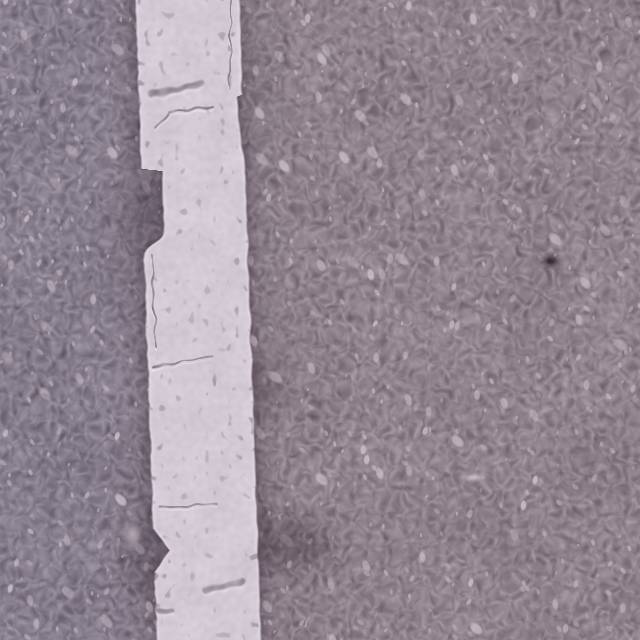
Write a WebGL 2 fragment shader that draws this texture.

```glsl
#version 300 es
precision highp float;
// Worn asphalt crossed by a chipped, nearly vertical band of pale road paint.
// Warped gradient noise makes the curled grain, jittered cells scatter stone
// chips, and edge curves plus line segments shape the paint and its cracks.

#define GRAIN_SCALE 66.0
#define GRAIN_CONTRAST 0.25
#define EDGE_ROUGHNESS 0.0035
#define EDGE_SOFTNESS 0.0022
#define CRACK_WOBBLE 0.006
#define ASPHALT vec3(0.525, 0.475, 0.515)
#define PAINT vec3(0.825, 0.790, 0.832)
#define CHIP vec3(0.80, 0.76, 0.79)
#define CRACK_SHADE vec3(0.46, 0.41, 0.45)

uniform vec2 u_resolution;
out vec4 fragColor;

float hash(vec2 p) {
    vec3 q = fract(vec3(p.xyx) * 0.1031);
    q += dot(q, q.yzx + 33.33);
    return fract((q.x + q.y) * q.z);
}

vec2 hash2(vec2 p) { return vec2(hash(p), hash(p + 71.7)); }

float corner(vec2 cell, vec2 offset) {
    float a = 6.2832 * hash(cell);
    return dot(vec2(cos(a), sin(a)), offset);
}

// Gradient noise, roughly -0.7 to 0.7
float noise(vec2 p) {
    vec2 i = floor(p), f = fract(p), u = f * f * (3.0 - 2.0 * f);
    vec2 e = vec2(1.0, 0.0);
    return mix(mix(corner(i, f), corner(i + e, f - e), u.x),
               mix(corner(i + e.yx, f - e.yx), corner(i + 1.0, f - 1.0), u.x), u.y);
}

float segment(vec2 p, vec2 a, vec2 b) {
    vec2 d = b - a;
    return length(p - a - d * clamp(dot(p - a, d) / dot(d, d), 0.0, 1.0));
}

float blot(vec2 p, vec2 center, vec2 size) {
    vec2 d = (p - center) / size;
    return exp(-dot(d, d));
}

// Light stones: one rotated ellipse in some of the cells
float chips(vec2 p, float scale, float density) {
    p *= scale;
    vec2 base = floor(p);
    float cover = 0.0;
    for (int k = 0; k < 9; k++) {
        vec2 cell = base + vec2(k % 3, k / 3) - 1.0;
        vec2 rnd = hash2(cell + scale), d = p - cell - hash2(cell + 19.3);
        float a = 0.9 + 1.6 * rnd.y;
        d = mat2(cos(a), -sin(a), sin(a), cos(a)) * d;
        float r = 0.10 + 0.14 * rnd.y;
        float stone = 1.0 - smoothstep(0.6, 1.15, length(d * vec2(0.75, 1.3)) / r);
        cover = max(cover, stone * step(rnd.x, density) * (0.45 + 0.55 * hash(cell + 5.1)));
    }
    return cover;
}

float grain(vec2 p) {
    vec2 q = p * GRAIN_SCALE;
    q += 0.7 * vec2(noise(q * 0.7 + 8.0), noise(q * 0.7 + 31.0));
    float curls = 0.30 - abs(noise(q * vec2(1.0, 0.8)));
    return curls * 0.75 + 0.45 * noise(q * 1.5 + 50.0) + 0.2 * noise(q * 2.6);
}

// Signed distance to the paint sides, positive inside
float band(vec2 p) {
    float rough = noise(vec2(p.y * 28.0, 3.0)) + 0.6 * noise(vec2(p.y * 75.0, 9.0));
    float left = 0.245 - 0.033 * p.y - EDGE_ROUGHNESS * rough;
    left += 0.032 * smoothstep(0.603, 0.635, p.y) * (1.0 - smoothstep(0.732, 0.737, p.y));
    left += 0.024 * max(0.0, 1.0 - abs(p.y - 0.140) / 0.034);
    float right = 0.408 - 0.034 * p.y + EDGE_ROUGHNESS * noise(vec2(p.y * 33.0, 21.0));
    right -= 0.009 * smoothstep(0.73, 0.84, p.y) * (1.0 - smoothstep(0.848, 0.853, p.y));
    return min(p.x - left, right - p.x);
}

// Cracks as start and end points, with their half widths
float cracks(vec2 p) {
    vec4 line[10] = vec4[10](
        vec4(0.235, 0.852, 0.315, 0.870), vec4(0.242, 0.800, 0.265, 0.824),
        vec4(0.265, 0.824, 0.330, 0.832), vec4(0.238, 0.425, 0.270, 0.432),
        vec4(0.270, 0.432, 0.332, 0.443), vec4(0.247, 0.208, 0.338, 0.212),
        vec4(0.320, 0.080, 0.378, 0.090), vec4(0.247, 0.046, 0.270, 0.046),
        vec4(0.362, 1.000, 0.358, 0.860), vec4(0.238, 0.600, 0.243, 0.460));
    float width[10] = float[10](0.0055, 0.0018, 0.0018, 0.0022, 0.0016,
                                0.0018, 0.005, 0.004, 0.0014, 0.0016);
    p += CRACK_WOBBLE * vec2(noise(p * 45.0), noise(p * 45.0 + 17.0));
    float cover = 0.0;
    for (int k = 0; k < 10; k++) {
        float d = segment(p, line[k].xy, line[k].zw);
        cover = max(cover, 1.0 - smoothstep(0.3, 1.4, d / width[k]));
    }
    return cover * (0.7 + 0.6 * noise(p * 60.0 + 4.0));
}

void main() {
    vec2 p = gl_FragCoord.xy / u_resolution;
    float d = band(p), soft = max(EDGE_SOFTNESS, 0.7 / u_resolution.y);

    // Asphalt: cool on the left, warmer on the right
    vec3 road = ASPHALT + mix(vec3(-0.025, -0.01, 0.01), vec3(0.012, 0.008, 0.0), smoothstep(0.1, 0.6, p.x));
    road += GRAIN_CONTRAST * grain(p) + 0.035 * noise(p * 9.0);
    float stones = max(chips(p, 24.0, 0.30), 0.75 * chips(p + 0.37, 48.0, 0.22));
    stones = max(stones, blot(p, vec2(0.208, 0.165), vec2(0.010, 0.015)));
    stones = max(stones, blot(p, vec2(0.740, 0.254), vec2(0.016, 0.005)));
    road = mix(road, CHIP, 0.85 * stones);

    // Dirt beside the paint, in its notches, and a pit on the right
    float dirt = 0.24 * exp(-max(-d, 0.0) / 0.016);
    dirt += 0.17 * blot(p, vec2(0.222, 0.665), vec2(0.035, 0.075));
    dirt += 0.16 * blot(p, vec2(0.230, 0.130), vec2(0.040, 0.060));
    dirt += 0.22 * blot(p, vec2(0.460, 0.150), vec2(0.065, 0.045));
    dirt += 0.12 * blot(p, vec2(0.420, 0.400), vec2(0.035, 0.040));
    dirt += 0.65 * blot(p, vec2(0.860, 0.592), vec2(0.012, 0.008));
    road *= 1.0 - dirt * vec3(0.95, 1.08, 1.0);

    // Paint: faint mottling, specks, cracks with a lit lip
    vec3 paint = PAINT + 0.03 * noise(p * 22.0) + 0.035 * noise(p * 95.0);
    float wear = 0.35 + 0.5 * exp(-d / 0.025) + 0.5 * blot(p, vec2(0.34, 0.395), vec2(0.05, 0.014));
    float specks = smoothstep(0.30, 0.55, noise(p * vec2(85.0, 65.0) + 12.0) + 0.25 * noise(p * 18.0));
    paint = mix(paint, CRACK_SHADE, 0.65 * specks * wear);
    paint += 0.06 * cracks(p + vec2(0.0, 0.005));
    paint = mix(paint, CRACK_SHADE, 0.85 * cracks(p));
    paint += 0.04 * exp(-abs(d - 0.003) / 0.002);

    fragColor = vec4(clamp(mix(road, paint, smoothstep(-soft, soft, d)), 0.0, 1.0), 1.0);
}
```
